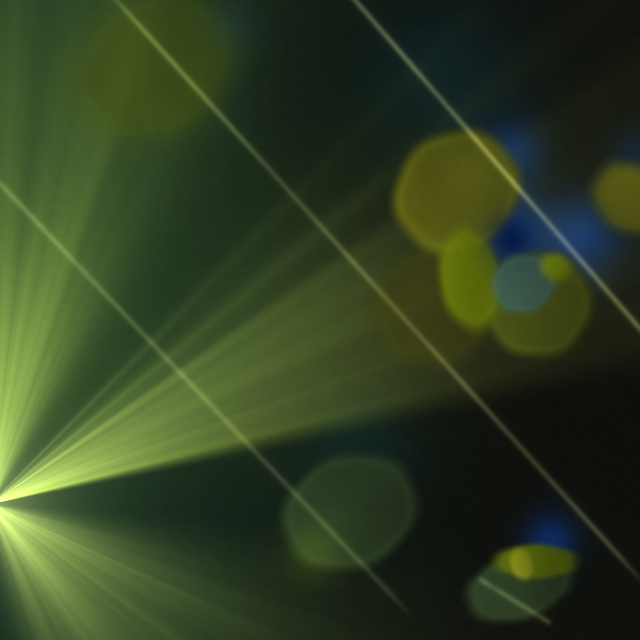
A WebGL 1 fragment shader for this background:

```glsl
precision highp float;
// Green light rays fanning from the left edge, with soft lens discs, blue glows and diagonal streaks.
uniform vec2 u_resolution;

const vec2 SOURCE = vec2(-0.015, 0.212);
const vec3 SHADE_LEFT = vec3(0.075, 0.145, 0.105);
const vec3 SHADE_RIGHT = vec3(0.052, 0.06, 0.045);
const vec3 RAY_NEAR = vec3(0.66, 0.71, 0.29);
const vec3 RAY_FAR = vec3(0.50, 0.54, 0.19);
const vec3 CORE = vec3(0.50, 0.53, 0.33);
const vec3 HAZE = vec3(0.13, 0.16, 0.05);
const vec3 BLUE = vec3(0.0, 0.10, 0.32);
const vec3 TEAL = vec3(0.0, 0.05, 0.075);
const vec3 OLIVE = vec3(0.24, 0.30, 0.08);
const vec3 GOLD = vec3(0.33, 0.34, 0.07);
const vec3 LIME = vec3(0.37, 0.43, 0.03);
const vec3 MIST = vec3(0.165, 0.23, 0.135);
const vec3 STEEL = vec3(0.20, 0.31, 0.29);
const vec3 STREAK = vec3(0.155, 0.155, 0.10);
const float STREAK_WIDTH = 0.0048;
const float RAY_CONTRAST = 0.6;
const float GRAIN = 0.008;

float hash(vec2 p) {
  return fract(sin(dot(p, vec2(127.1, 311.7))) * 43758.5453);
}

float noise(vec2 p) {
  vec2 i = floor(p);
  vec2 f = fract(p);
  f = f * f * (3.0 - 2.0 * f);
  return mix(mix(hash(i), hash(i + vec2(1.0, 0.0)), f.x),
             mix(hash(i + vec2(0.0, 1.0)), hash(i + vec2(1.0, 1.0)), f.x), f.y);
}

// Layered noise along the angle gives coarse and fine shafts.
float shafts(float angle, float dist) {
  float sum = 0.0;
  float weight = 0.5;
  float scale = 11.0;
  for (int i = 0; i < 4; i++) {
    sum += weight * noise(vec2(angle * scale, dist * 1.5 + float(i) * 7.3));
    weight *= 0.55;
    scale *= 2.0;
  }
  return sum;
}

float glow(vec2 p, vec2 center, float radius) {
  vec2 d = (p - center) / radius;
  return exp(-dot(d, d));
}

// A single narrow shaft around one angle.
float shaft(float angle, float center, float width) {
  float x = (angle - center) / width;
  return exp(-x * x);
}

// Tilted, slightly six-sided disc with a faint bright rim.
vec3 disc(vec3 base, vec2 p, vec2 center, vec2 radii, float tilt, vec3 tint, float opacity, float blur) {
  vec2 d = p - center;
  float c = cos(tilt);
  float s = sin(tilt);
  vec2 q = vec2(c * d.x + s * d.y, c * d.y - s * d.x) / radii;
  float r = length(q) * (1.0 + 0.02 * cos(6.0 * atan(q.y, q.x + 0.00001)));
  float mask = 1.0 - smoothstep(1.0 - blur, 1.0 + blur, r);
  float x = (r - 0.9) / 0.08;
  float shade = 0.9 + 0.2 * noise(p * 15.0) - 0.12 * q.x + 0.1 * exp(-x * x) * (1.0 - blur);
  return mix(base, tint * shade, mask * opacity);
}

float streak(vec2 p, vec2 a, vec2 b) {
  vec2 ab = b - a;
  float t = dot(p - a, ab) / dot(ab, ab);
  float d = length(p - a - ab * clamp(t, 0.0, 1.0)) / STREAK_WIDTH;
  float ends = smoothstep(-0.01, 0.06, t) * (1.0 - smoothstep(0.92, 1.01, t));
  return (exp(-d * d) + 0.1 * exp(-d * 0.4)) * ends * (0.6 + 0.8 * noise(vec2(t * 9.0, a.x * 20.0)));
}

void main() {
  vec2 p = gl_FragCoord.xy / u_resolution;
  vec2 d = p - SOURCE;
  float dist = length(d);
  float angle = atan(d.y, d.x);

  // Dark backdrop
  vec3 color = mix(SHADE_LEFT, SHADE_RIGHT, smoothstep(0.1, 0.85, p.x));
  color += TEAL * (glow(p, vec2(0.70, 0.88), 0.13) + 0.8 * glow(p, vec2(0.57, 0.29), 0.08));
  color += HAZE * (glow(p, vec2(0.0, 0.45), 0.22) + 0.4 * glow(p, vec2(0.42, 0.52), 0.24)
                 + 0.5 * glow(p, vec2(0.1, 0.85), 0.25));

  // Three fans of rays
  float beams = mix(1.0, 1.7 * shafts(angle, dist), RAY_CONTRAST);
  float upper = smoothstep(0.18, 0.27, angle) * (1.0 - smoothstep(0.40, 0.88, angle));
  upper += 0.25 * (shaft(angle, 0.69, 0.02) + shaft(angle, 0.60, 0.025) + shaft(angle, 0.79, 0.02));
  float side = smoothstep(0.9, 1.35, angle);
  float lower = (1.0 - smoothstep(-0.5, -0.02, angle)) * smoothstep(-1.5, -1.05, angle);
  float light = upper * 1.05 * exp(-2.1 * dist) + side * 0.75 * exp(-2.0 * dist)
              + lower * 0.72 * exp(-2.8 * dist);
  color += mix(RAY_NEAR, RAY_FAR, smoothstep(0.1, 0.6, dist)) * light * beams;
  color += CORE * exp(-dist * 12.0);
  color += LIME * 0.4 * shaft(angle, 0.25, 0.025) * exp(-3.5 * dist);

  // Blue fringes behind the discs
  float fringe = glow(p, vec2(0.80, 0.76), 0.05) * 0.75 + glow(p, vec2(0.80, 0.635), 0.06)
               + glow(p, vec2(0.91, 0.63), 0.06) + glow(p, vec2(0.86, 0.155), 0.042)
               + glow(p, vec2(0.99, 0.76), 0.04) * 0.4 + glow(p, vec2(0.35, 0.95), 0.05) * 0.25;
  color += BLUE * fringe;

  // Lens discs, from back to front
  color = disc(color, p, vec2(0.24, 0.895), vec2(0.13, 0.105), 0.6, OLIVE, 0.75, 0.4);
  color = disc(color, p, vec2(0.68, 0.52), vec2(0.098, 0.09), 0.3, vec3(0.23, 0.23, 0.06), 0.6, 0.25);
  color = disc(color, p, vec2(0.714, 0.70), vec2(0.102, 0.092), 0.7, GOLD, 0.92, 0.13);
  color = disc(color, p, vec2(0.84, 0.525), vec2(0.084, 0.082), 0.5, vec3(0.25, 0.28, 0.07), 0.88, 0.15);
  color = disc(color, p, vec2(0.735, 0.564), vec2(0.047, 0.077), 0.15, LIME, 0.85, 0.25);
  color = mix(color, BLUE * 0.8, 0.85 * glow(p, vec2(0.80, 0.628), 0.036));
  color = disc(color, p, vec2(0.818, 0.557), vec2(0.05, 0.045), 0.4, STEEL, 0.85, 0.22);
  color = disc(color, p, vec2(0.868, 0.582), vec2(0.023, 0.02), -0.4, LIME, 0.7, 0.5);
  color = disc(color, p, vec2(0.987, 0.69), vec2(0.06, 0.05), -0.6, GOLD, 0.9, 0.35);
  color = disc(color, p, vec2(0.547, 0.20), vec2(0.108, 0.087), 0.4, MIST, 0.9, 0.13);
  color += LIME * 0.25 * glow(p, vec2(0.49, 0.135), 0.045);
  color = disc(color, p, vec2(0.812, 0.085), vec2(0.085, 0.052), 0.35, MIST, 0.9, 0.18);
  color = disc(color, p, vec2(0.838, 0.123), vec2(0.062, 0.026), 0.0, LIME * 0.9, 0.85, 0.3);
  color = disc(color, p, vec2(0.815, 0.118), vec2(0.016, 0.024), 0.3, GOLD * 1.5, 0.7, 0.4);

  // Diagonal streaks
  color += STREAK * (streak(p, vec2(0.52, 1.04), vec2(1.03, 0.452)) * 1.3
                   + streak(p, vec2(0.15, 1.035), vec2(1.03, 0.062))
                   + streak(p, vec2(-0.03, 0.745), vec2(0.65, 0.03)) * 0.75
                   + streak(p, vec2(0.745, 0.098), vec2(0.865, 0.023)) * 0.8);

  color += GRAIN * (noise(p * 130.0) - 0.5);
  gl_FragColor = vec4(clamp(color, 0.0, 1.0), 1.0);
}
```
